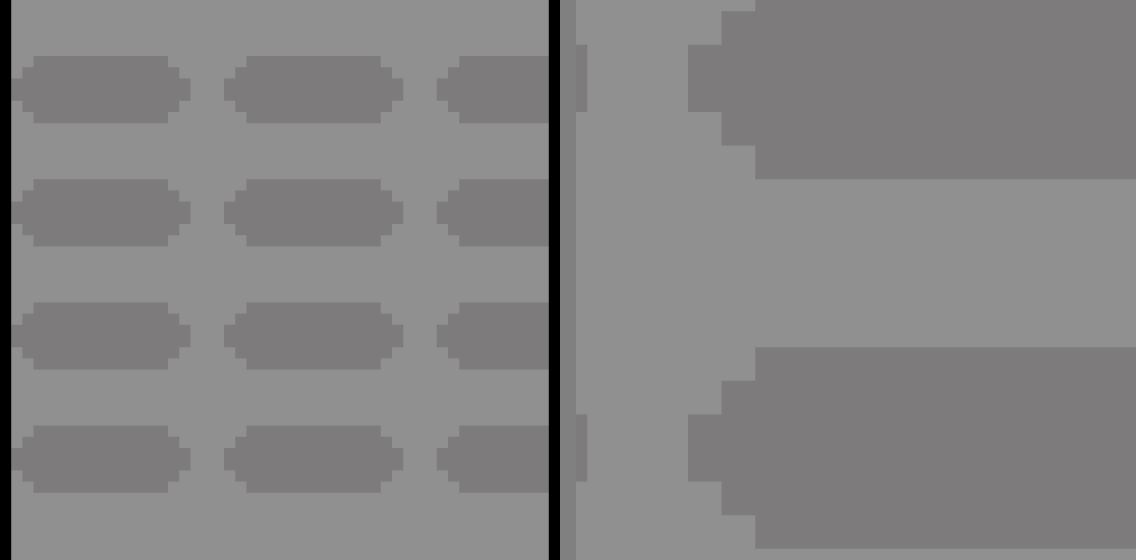
Left, the full canvas; right, a detail of the centre.
Give the GLSL for this pattern, as a Shadertoy shader.

```glsl
// Rows of stepped, pixel-style capsules on a grey panel between black side bars.
#define GRID 50.0                      // blocks across and down the canvas
#define BAR 1.0                        // width of each side bar, in blocks
#define PITCH vec2(19.0, 11.0)         // spacing of the capsules
#define FIRST_CENTER vec2(9.0, 9.0)    // center of the lower left capsule
#define LAST_INDEX vec2(2.0, 3.0)      // highest column and row index
#define HALF_SIZE vec2(8.0, 3.0)       // half extent of a capsule
#define STEPS 3                        // stair steps at each end
#define PANEL_COLOR vec3(0.563, 0.563, 0.563)
#define CAPSULE_COLOR vec3(0.492, 0.482, 0.486)
#define BAR_COLOR vec3(0.0)

// Distance to an axis-aligned box with crisp corners
float boxDistance(vec2 p, vec2 halfSize) {
    vec2 d = abs(p) - halfSize;
    return max(d.x, d.y);
}

// Union of boxes, each one block taller and shorter than the last
float capsuleDistance(vec2 p) {
    float d = GRID;
    for (int i = 0; i < STEPS; i++) {
        float inset = float(i);
        vec2 halfSize = vec2(HALF_SIZE.x - inset, HALF_SIZE.y - float(STEPS - 1) + inset);
        d = min(d, boxDistance(p, halfSize));
    }
    return d;
}

// Antialiased coverage of the inside of a shape
float coverage(float d, float pixel) {
    return clamp(0.5 - d / pixel, 0.0, 1.0);
}

void mainImage(out vec4 fragColor, in vec2 fragCoord) {
    vec2 p = fragCoord / iResolution.xy * GRID;
    float pixel = GRID / min(iResolution.x, iResolution.y);

    // Repeat within a limited number of columns and rows
    vec2 index = clamp(round((p - FIRST_CENTER) / PITCH), vec2(0.0), LAST_INDEX);
    vec2 local = p - FIRST_CENTER - index * PITCH;

    vec3 color = mix(PANEL_COLOR, CAPSULE_COLOR, coverage(capsuleDistance(local), pixel));

    // Side bars cover the cut capsules
    float barDistance = BAR - 0.5 * GRID + abs(p.x - 0.5 * GRID);
    color = mix(color, BAR_COLOR, coverage(-barDistance, pixel));

    fragColor = vec4(color, 1.0);
}
```
